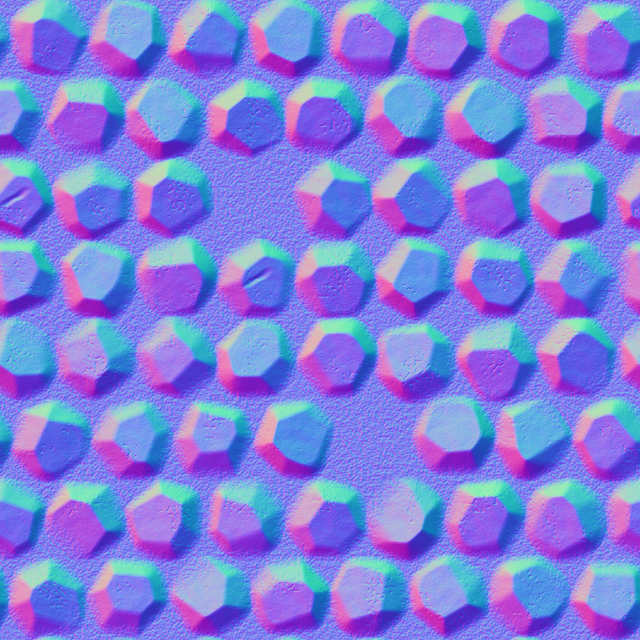
Write a Shadertoy shader that draws this texture map.

```glsl
// Tangent-space normal map of rows of worn, faceted cobblestones set in fine mortar.
// Each stone is a tilted top plane cut by sloping sides and a round cone; the height
// field, with grain, pits and gashes, is differentiated to give the colour.

const float GRID = 8.0;            // stones across and rows down
const float ROW_SHIFT[8] = float[8](0.62, 0.09, 0.66, 0.21, 0.20, 0.16, 0.05, 0.60);
const vec2 GAP_A = vec2(3.0, 5.0); // column and row of the missing stones
const vec2 GAP_B = vec2(4.0, 2.0);
const float ROW_CENTRE = 0.52;
const float JITTER = 0.06;

const int SIDES = 6;
const float TOP_HEIGHT = 0.23;
const float TOP_TILT = 0.45;
const vec2 SIDE_SLOPE = vec2(0.9, 1.8);
const vec2 SIDE_REACH = vec2(0.41, 0.49);
const float OUTLINE_RADIUS = 0.50;
const float OUTLINE_SLOPE = 1.8;
const float EDGE_ROUND = 0.04;
const float OUTLINE_ROUND = 0.10;
const float FOOT_ROUND = 0.09;

const float MORTAR_GRAIN = 0.0085;
const float STONE_GRAIN = 0.0022;
const float UNDULATION = 0.018;
const float PIT_DEPTH = 0.007;
const float GASH_SHARE = 0.05;     // fraction of stones with a gash
const float GASH_DEPTH = 0.035;
const float SAMPLE_STEP = 0.008;   // half the slope baseline, in cells
const float BLUE_LEVEL = 0.945;
const float TAU = 6.2831853;

vec2 hash22(vec2 p) {
    vec3 a = fract(p.xyx * vec3(0.1031, 0.1030, 0.0973));
    a += dot(a, a.yzx + 33.33);
    return fract((a.xx + a.yz) * a.zy);
}

float cornerRamp(vec2 corner, vec2 offset, float period) {
    float angle = TAU * hash22(mod(corner, period) + 3.0).x;
    return dot(vec2(cos(angle), sin(angle)), offset);
}

// Gradient noise that wraps with the canvas; frequency is per cell
float noise(vec2 p, float frequency) {
    p *= frequency;
    float period = GRID * frequency;
    vec2 i = floor(p), f = fract(p);
    vec2 u = f * f * f * (f * (f * 6.0 - 15.0) + 10.0);
    vec2 e = vec2(1.0, 0.0);
    float low = mix(cornerRamp(i, f, period), cornerRamp(i + e, f - e, period), u.x);
    float high = mix(cornerRamp(i + e.yx, f - e.yx, period),
                     cornerRamp(i + 1.0, f - 1.0, period), u.x);
    return mix(low, high, u.y);
}

float smoothMin(float a, float b, float k) {
    float h = max(k - abs(a - b), 0.0) / k;
    return min(a, b) - 0.25 * k * h * h;
}

float smoothMax(float a, float b, float k) {
    return -smoothMin(-a, -b, k);
}

float stoneHeight(vec2 q, vec2 id) {
    vec2 traits = hash22(id + 17.0);
    vec2 tilt = TOP_TILT * (2.0 * hash22(id + 41.0) - 1.0);
    float h = TOP_HEIGHT + dot(tilt, q);

    // Side facets, then the rounded outline
    for (int i = 0; i < SIDES; i++) {
        vec2 k = hash22(id * 5.0 + float(i) * vec2(53.0, 71.0) + 9.0);
        float angle = TAU * (float(i) + 0.6 * (k.x - 0.5) + traits.x) / float(SIDES);
        float reach = mix(SIDE_REACH.x, SIDE_REACH.y, fract(7.0 * k.x + 5.0 * k.y));
        float slope = mix(SIDE_SLOPE.x, SIDE_SLOPE.y, k.y);
        float side = slope * (reach - dot(q, vec2(cos(angle), sin(angle))));
        h = smoothMin(h, side, EDGE_ROUND);
    }
    h = smoothMin(h, OUTLINE_SLOPE * (OUTLINE_RADIUS - length(q)), OUTLINE_ROUND);

    // Tapered gash across the top
    if (traits.y < GASH_SHARE) {
        vec2 along = vec2(0.87, 0.5);
        float t = dot(q, along);
        float across = abs(dot(q, vec2(-along.y, along.x)) + 0.03 * noise(q, 6.0));
        float taper = 1.0 - smoothstep(0.05, 0.28, abs(t));
        h -= GASH_DEPTH * taper * (1.0 - smoothstep(0.0, 0.06, across));
    }
    return h;
}

float surfaceHeight(vec2 p) {
    float h = 0.0;
    for (int dy = -1; dy <= 1; dy++) {
        float row = floor(p.y) + float(dy);
        float shift = ROW_SHIFT[int(mod(row, GRID))];
        for (int dx = -1; dx <= 1; dx++) {
            float column = floor(p.x - shift + 0.5) + float(dx);
            vec2 id = mod(vec2(column, row), GRID);
            vec2 q = p - vec2(column + shift, row + ROW_CENTRE);
            q -= JITTER * (hash22(id + 83.0) - 0.5);
            if (id == GAP_A || id == GAP_B || dot(q, q) > 0.45) continue;
            h = smoothMax(h, stoneHeight(q, id), FOOT_ROUND);
        }
    }

    // Grain, worn patches and pits
    float onStone = smoothstep(0.0, 0.13, h);
    float grain = noise(p, 33.0) + 0.9 * noise(p + 0.37, 15.0);
    float patchy = smoothstep(0.0, 0.25, noise(p, 2.0));
    float threshold = mix(0.45, 0.10, patchy);
    float pit = smoothstep(threshold, threshold + 0.2, noise(p, 22.0));
    h += grain * mix(MORTAR_GRAIN, STONE_GRAIN, onStone);
    h += UNDULATION * onStone * (noise(p, 3.0) + 0.4 * noise(p, 7.0));
    return h - PIT_DEPTH * pit * smoothstep(0.08, 0.18, h);
}

void mainImage(out vec4 fragColor, in vec2 fragCoord) {
    vec2 p = GRID * fragCoord / iResolution.xy;
    vec2 e = vec2(SAMPLE_STEP, 0.0);
    vec2 slope = vec2(surfaceHeight(p + e) - surfaceHeight(p - e),
                      surfaceHeight(p + e.yx) - surfaceHeight(p - e.yx)) / (2.0 * SAMPLE_STEP);
    vec3 normal = normalize(vec3(slope.x, -slope.y, 1.0));
    fragColor = vec4((0.5 + 0.5 * normal) * vec3(1.0, 1.0, BLUE_LEVEL), 1.0);
}
```
